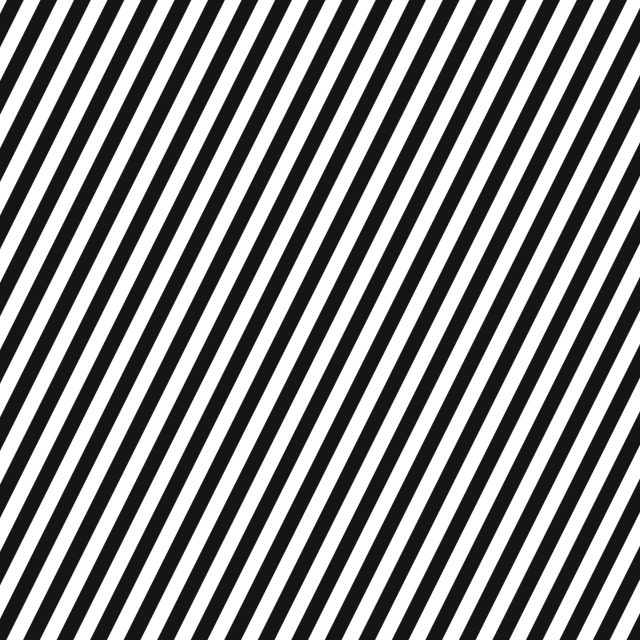
Write a WebGL 2 fragment shader that draws this pattern.

```glsl
#version 300 es
precision highp float;
// Draws even diagonal charcoal stripes on white, leaning to the right.

uniform vec2 u_resolution;
out vec4 fragColor;

const vec3 WHITE = vec3(1.0);
const vec3 CHARCOAL = vec3(0.082);

const float STRIPE_PERIOD = 0.046875; // spacing across the stripes
const float STRIPE_WIDTH = 0.0234375; // half of the spacing
const float STRIPE_LEAN = 26.5;       // degrees away from vertical
const float STRIPE_CENTER = 0.4575;   // first center, in periods from the top left

// Signed distance to the nearest stripe, negative inside it.
float stripeDistance(float across, float period, float width, float center) {
  float offset = fract(across / period - center + 0.5) - 0.5;
  return abs(offset) * period - 0.5 * width;
}

// Coverage of a shape, smoothed over one pixel.
float coverage(float dist, float pixel) {
  return clamp(0.5 - dist / pixel, 0.0, 1.0);
}

void main() {
  float pixel = 1.0 / u_resolution.y;
  vec2 uv = gl_FragCoord.xy * pixel;

  // Position measured from the top left, at right angles to the stripes.
  float lean = radians(STRIPE_LEAN);
  float across = dot(vec2(uv.x, 1.0 - uv.y), vec2(cos(lean), sin(lean)));

  float dist = stripeDistance(across, STRIPE_PERIOD, STRIPE_WIDTH, STRIPE_CENTER);
  vec3 color = mix(WHITE, CHARCOAL, coverage(dist, 1.2 * pixel));
  fragColor = vec4(color, 1.0);
}
```
